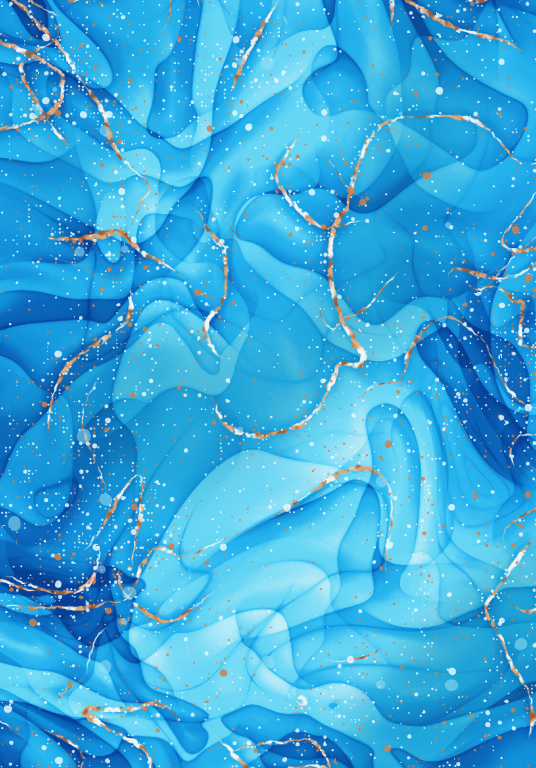
Give the GLSL for this texture, as a WebGL 2 fragment shader.

```glsl
#version 300 es
precision highp float;
// Blue alcohol ink with translucent sheets, dark folds and metallic veins.
// Warped gradient noise gives the ink tone; its contours become sheet edges
// and broken veins, and jittered grids scatter white and copper flecks.
uniform vec2 u_resolution;
out vec4 fragColor;

vec2 hash2(vec2 p) {
  vec3 q = fract(p.xyx * vec3(.1031, .1030, .0973));
  q += dot(q, q.yzx + 33.33);
  return fract((q.xx + q.yz) * q.zy);
}

float corner(vec2 cell, vec2 f, vec2 o) {
  return dot(hash2(cell + o) * 2. - 1., f - o);
}

float noise(vec2 p) {
  vec2 i = floor(p), f = p - i;
  vec2 u = f * f * f * (f * (f * 6. - 15.) + 10.);
  return mix(mix(corner(i, f, vec2(0)), corner(i, f, vec2(1, 0)), u.x),
             mix(corner(i, f, vec2(0, 1)), corner(i, f, vec2(1)), u.x), u.y);
}

float fbm(vec2 p) {
  float sum = 0., amp = 1.;
  for (int i = 0; i < 4; i++) {
    sum += amp * noise(p);
    p = mat2(1.6, 1.2, -1.2, 1.6) * p + 7.3;
    amp *= .5;
  }
  return sum;
}

// Approximate distance to the zero contour, in canvas heights.
float contour(float f) {
  return f / max(length(vec2(dFdx(f), dFdy(f))) * u_resolution.y, .8);
}

vec3 inkColor(float t) {
  vec3 c = mix(vec3(.02, .25, .59), vec3(.04, .40, .73), smoothstep(.1, .29, t));
  c = mix(c, vec3(.07, .57, .86), smoothstep(.29, .42, t));
  c = mix(c, vec3(.14, .70, .93), smoothstep(.42, .56, t));
  c = mix(c, vec3(.40, .84, .96), smoothstep(.56, .71, t));
  return mix(c, vec3(.76, .93, .97), smoothstep(.72, .95, t));
}

void main() {
  vec2 p = gl_FragCoord.xy / u_resolution.y;
  float px = 1. / u_resolution.y;
  vec2 q = p + .2 * vec2(noise(p * 2.7 + 3.1), noise(p * 2.7 + 41.7));
  q += .06 * vec2(noise(q * 7. + 12.4), noise(q * 7. + 63.2));

  // Broad washes, with a pale glow low in the centre
  float tone = .56 + .4 * fbm(q * 2.3 + 5.7) + .05 * fbm(p * 9.) + .015 * noise(p * 170.);
  vec2 glow = p - vec2(.42, .2);
  tone += .17 * exp(-dot(glow, glow) * 14.) - .05 * smoothstep(.6, 1., p.y);

  // Overlapping sheets: pale outside, pooled pigment inside, crisp rim
  for (int i = 0; i < 7; i++) {
    float k = float(i);
    vec2 s = q * (2.6 + .5 * k) + 17.3 * k;
    float d = contour(noise(s) + .25 * noise(s * 2.3 + 8.) - .06 * mod(k, 3.));
    float strength = smoothstep(-.2, .25, noise(p * 3.4 + 9.1 * k + 2.6));
    float inside = smoothstep(-px, px, d);
    tone += strength * mix(.09 * exp(-abs(d) / .04), -.17 * exp(-abs(d) / .045), inside);
    tone -= strength * .13 * exp(-abs(d) / .002);
  }

  // Fine wrinkled folds running side by side
  for (int i = 0; i < 2; i++) {
    float k = float(i);
    float f = 5. * noise(q * vec2(3.2, 2.2) + 31. * k) + 1.1 * noise(q * 7. + k);
    float slope = max(length(vec2(dFdx(f), dFdy(f))) / px, 4.);
    float d = abs(fract(f) - .5) / slope;
    tone -= smoothstep(-.02, .3, noise(p * 3.1 + 23. * k + 6.)) * (.13 * exp(-d / .0016) + .06 * exp(-d / .009));
  }

  // Dark round pools with concentric rims
  for (int i = 0; i < 2; i++) {
    vec2 c = i == 0 ? vec2(.1, .25) : vec2(.63, .44);
    float r = length(q - c) + .025 * noise(q * 9. + 4.);
    float ring = abs(fract(r * 42.) - .5) / 42.;
    float pool = smoothstep(.14, .04, r);
    tone -= pool * (.17 + .08 * exp(-ring / .0018));
  }

  // Metallic veins: ragged, interrupted, with a shadow and a halo of dust
  float metal = 0., dust = 0.;
  float rag = .0035 * noise(p * 75.) + .002 * noise(p * 160.);
  for (int i = 0; i < 4; i++) {
    float k = float(i);
    vec2 s = q * (3. + .45 * k) + 17.3 * k + vec2(0, 52. * step(1.5, k));
    float d = contour(noise(s) + .25 * noise(s * 2.3 + 8.) - .06 * mod(k, 3.));
    float strength = smoothstep(-.03, .2, noise(p * 4.2 + 13.7 * k + 1.9));
    float width = .0034 * strength * (.75 + 1.3 * noise(p * 24. + k));
    float cover = 1. - smoothstep(width - px, width + px, abs(d + rag));
    metal = max(metal, cover * smoothstep(0., .3, strength));
    dust = max(dust, strength * exp(-abs(d) / .025));
    tone -= strength * .16 * exp(-abs(d - .004) / .008);
  }

  vec3 color = inkColor(tone);
  color = mix(color, vec3(.08, .53, .68), .35 * smoothstep(.05, .4, noise(p * 3. + 71.)));

  // Vein surface: copper, gold and white foil
  vec3 foil = mix(vec3(.64, .36, .2), vec3(.87, .66, .48), smoothstep(-.3, .1, noise(p * 95.)));
  foil = mix(foil, vec3(.95, .96, .95), smoothstep(-.02, .16, noise(p * 38. + 5.)));
  color = mix(color, foil, metal * smoothstep(-.45, -.05, noise(p * 140. + 9.)));

  // Scattered flecks, from dust to a few translucent drops
  float drift = smoothstep(-.1, .4, fbm(p * 4. + 37.));
  for (int i = 0; i < 4; i++) {
    float k = float(i), n = 200. * pow(.55, k);
    vec2 cell = floor(p * n), h = hash2(cell + 91. * k), g = hash2(cell + 47. + 13. * k);
    float radius = .12 + .2 * g.x, aa = .7 * n * px;
    float d = length(fract(p * n) - .35 - .3 * g) + .1 * noise(p * n * 2.);
    float density = (.025 + .13 * drift + .22 * dust) / (1. + .8 * k);
    float fleck = step(h.x, density) * (1. - smoothstep(radius - aa, radius + aa, d));
    vec3 tint = mix(vec3(.9, .97, 1.), vec3(.82, .5, .3), step(.66, h.y));
    tint = k > 2.5 ? vec3(.58, .88, .96) : tint;
    color = mix(color, tint, fleck * (k > 2.5 ? .55 : .85));
  }
  fragColor = vec4(clamp(color, 0., 1.), 1.);
}
```
